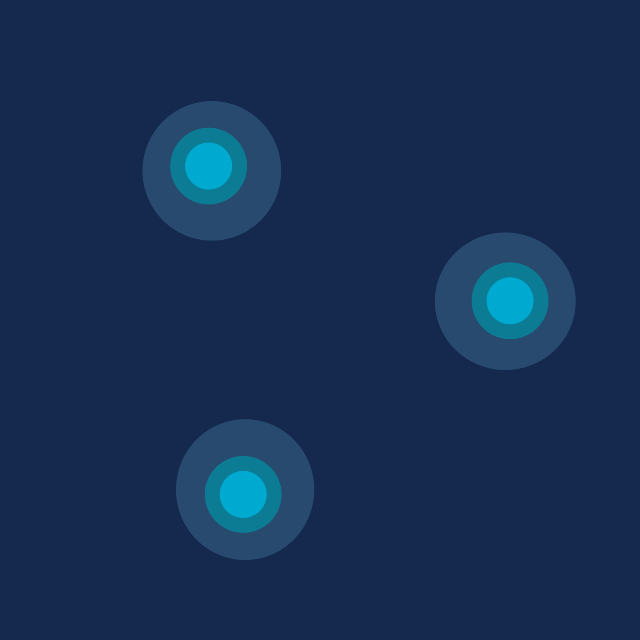
This background is drawn by a WebGL 1 fragment shader. Its source:

```glsl
precision highp float;
// Three glowing cyan beacons with offset pale halos on a flat navy field.

uniform vec2 u_resolution;

#define NAVY vec3(0.082, 0.161, 0.310)
#define HALO_COLOR vec3(0.153, 0.290, 0.431)
#define RING_COLOR vec3(0.047, 0.482, 0.580)
#define CORE_COLOR vec3(0.000, 0.663, 0.816)
#define RING_RADIUS 0.0600
#define CORE_RADIUS 0.0367

// Approximate signed distance to an axis-aligned ellipse.
float ellipseDistance(vec2 p, vec2 radii) {
  return (length(p / radii) - 1.0) * min(radii.x, radii.y);
}

// Coverage of a shape, softened across one pixel.
float coverage(float dist, float pixel) {
  return 1.0 - smoothstep(-0.5 * pixel, 0.5 * pixel, dist);
}

// Layers a halo, ring and core over the given color.
vec3 drawBeacon(vec3 color, vec2 p, vec2 center, vec2 haloShift, vec2 haloRadii, float pixel) {
  vec2 q = p - center;
  float coreDistance = length(q);
  color = mix(color, HALO_COLOR, coverage(ellipseDistance(q - haloShift, haloRadii), pixel));
  color = mix(color, RING_COLOR, coverage(coreDistance - RING_RADIUS, pixel));
  return mix(color, CORE_COLOR, coverage(coreDistance - CORE_RADIUS, pixel));
}

void main() {
  // Centered square canvas units, origin at the lower left.
  float pixel = 1.0 / min(u_resolution.x, u_resolution.y);
  vec2 p = (gl_FragCoord.xy - 0.5 * u_resolution) * pixel + 0.5;

  // Upper left, right and lower left beacons.
  vec3 color = NAVY;
  color = drawBeacon(color, p, vec2(0.326, 0.7405), vec2(0.005, -0.0075), vec2(0.1083, 0.1090), pixel);
  color = drawBeacon(color, p, vec2(0.797, 0.5300), vec2(-0.0075, -0.0007), vec2(0.1100, 0.1074), pixel);
  color = drawBeacon(color, p, vec2(0.380, 0.2275), vec2(0.003, 0.0075), vec2(0.1080, 0.1100), pixel);

  gl_FragColor = vec4(color, 1.0);
}
```
